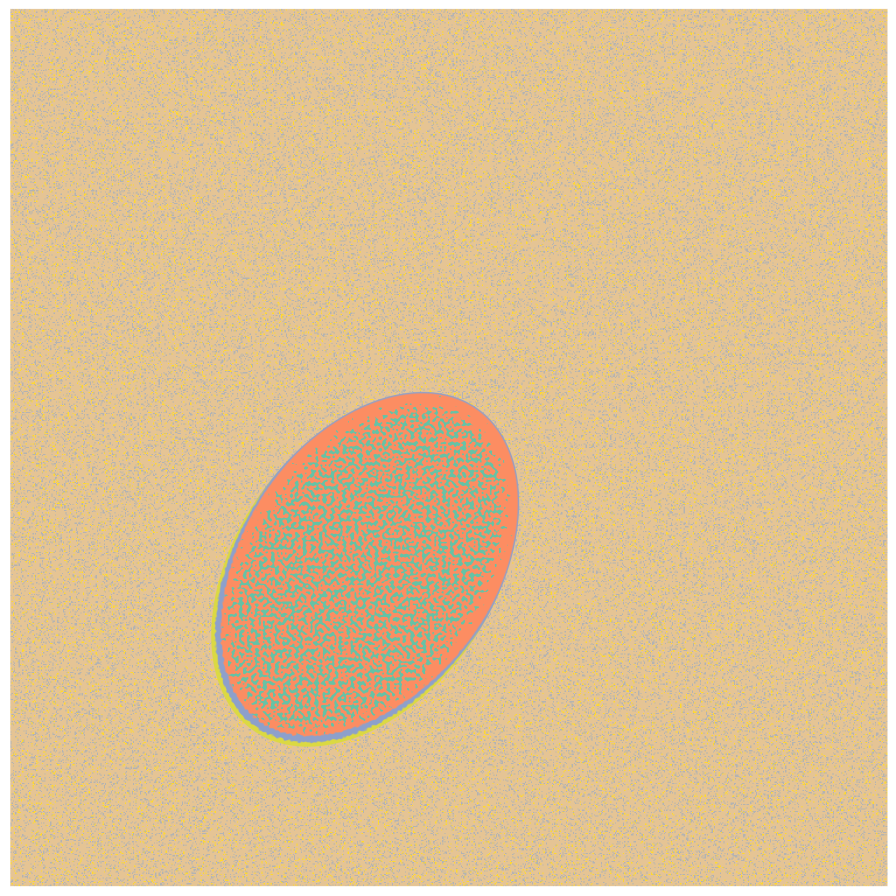
This background is drawn by a Shadertoy shader. Its source:

```glsl
#define GRAIN_CELLS 768.0
#define BLOB_CELLS 225.0
#define GREY_SHARE 0.14
#define YELLOW_SHARE 0.06
#define BLOB_LEVEL 0.06
#define OVAL_CENTER vec2(0.4076, 0.3646)
#define OVAL_AXES vec2(0.219, 0.1441)
#define OVAL_ANGLE 0.967
#define RIM_WIDTH vec2(0.0015, 0.0125)
#define FRAME_CENTER vec2(0.501, 0.5005)
#define FRAME_HALF 0.4895
#define SAMPLES 2

const vec3 PAPER  = vec3(1.0);
const vec3 TAN    = vec3(0.898, 0.769, 0.580);
const vec3 GREY   = vec3(0.702);
const vec3 YELLOW = vec3(1.0, 0.851, 0.184);
const vec3 CORAL  = vec3(0.988, 0.553, 0.384);
const vec3 GREEN  = vec3(0.400, 0.761, 0.647);
const vec3 PURPLE = vec3(0.553, 0.627, 0.796);
const vec3 LIME   = vec3(0.860, 0.850, 0.260);

// Integer hash of a lattice cell, from 0 to 1
float hash(vec2 cell) {
    uvec2 k = uvec2(ivec2(cell) + 4096) * uvec2(1597u, 3571u);
    uint h = (k.x ^ (k.y << 9)) * 747797u + 9176u;
    h = (h ^ (h >> 15)) * 668265u;
    h = (h ^ (h >> 13)) * 374761u;
    h ^= h >> 16;
    return float(h & 65535u) / 65536.0;
}

float gradientDot(vec2 cell, vec2 offset) {
    float angle = 6.28319 * hash(cell);
    return dot(vec2(cos(angle), sin(angle)), offset);
}

float gradientNoise(vec2 p) {
    vec2 i = floor(p), f = fract(p), e = vec2(1.0, 0.0);
    vec2 u = f * f * f * (f * (f * 6.0 - 15.0) + 10.0);
    float low = mix(gradientDot(i, f), gradientDot(i + e.xy, f - e.xy), u.x);
    float high = mix(gradientDot(i + e.yx, f - e.yx),
                     gradientDot(i + e.xx, f - e.xx), u.x);
    return mix(low, high, u.y);
}

// Tan ground with sparse grey and yellow grains
vec3 grainyGround(vec2 p) {
    float pick = hash(floor(p * GRAIN_CELLS));
    vec3 color = pick < GREY_SHARE ? GREY : TAN;
    return pick > 1.0 - YELLOW_SHARE ? YELLOW : color;
}

// Coordinates along the long and short axes of the oval
vec2 toOval(vec2 p) {
    float c = cos(OVAL_ANGLE), s = sin(OVAL_ANGLE);
    p -= OVAL_CENTER;
    return vec2(c * p.x + s * p.y, c * p.y - s * p.x);
}

// Approximate signed distance, negative inside
float ovalDistance(vec2 p) {
    float q = length(p / OVAL_AXES);
    return (q - 1.0) * q / max(length(p / (OVAL_AXES * OVAL_AXES)), 0.001);
}

vec3 scene(vec2 p, float pixel) {
    vec2 local = toOval(p);
    float dist = ovalDistance(local);
    float noise = gradientNoise(p * BLOB_CELLS);

    // Mottled fill, with fewer blobs towards the edge
    float edgeFade = smoothstep(-0.03, 0.0, dist);
    float level = BLOB_LEVEL + 0.5 * edgeFade;
    vec3 fill = mix(CORAL, GREEN, smoothstep(level - 0.05, level + 0.05, noise));

    // Rim that thickens towards the lower left end
    float lean = 1.0 - smoothstep(-1.0, 0.4, local.x / OVAL_AXES.x);
    float rim = mix(RIM_WIDTH.x, RIM_WIDTH.y, lean);
    float rough = dist + 0.003 * noise * lean;
    fill = mix(fill, PURPLE, smoothstep(-pixel, pixel, rough + rim));
    float limeEdge = 0.4 * rim * smoothstep(0.0, 0.25, lean);
    fill = mix(fill, LIME, smoothstep(-pixel, pixel, rough + limeEdge) * min(1.0, lean * 4.0));

    vec3 color = mix(fill, grainyGround(p), smoothstep(-0.5 * pixel, 0.5 * pixel, dist));

    // Pale margin around the square
    vec2 side = abs(p - FRAME_CENTER) - FRAME_HALF;
    float frame = max(side.x, side.y);
    return mix(color, PAPER, smoothstep(-0.5 * pixel, 0.5 * pixel, frame));
}

void mainImage(out vec4 fragColor, in vec2 fragCoord) {
    float pixel = 1.0 / iResolution.y;
    vec3 sum = vec3(0.0);
    for (int y = 0; y < SAMPLES; y++) {
        for (int x = 0; x < SAMPLES; x++) {
            vec2 jitter = (vec2(x, y) + 0.5) / float(SAMPLES) - 0.5;
            sum += scene((fragCoord + jitter) * pixel, pixel);
        }
    }
    fragColor = vec4(sum / float(SAMPLES * SAMPLES), 1.0);
}
```
